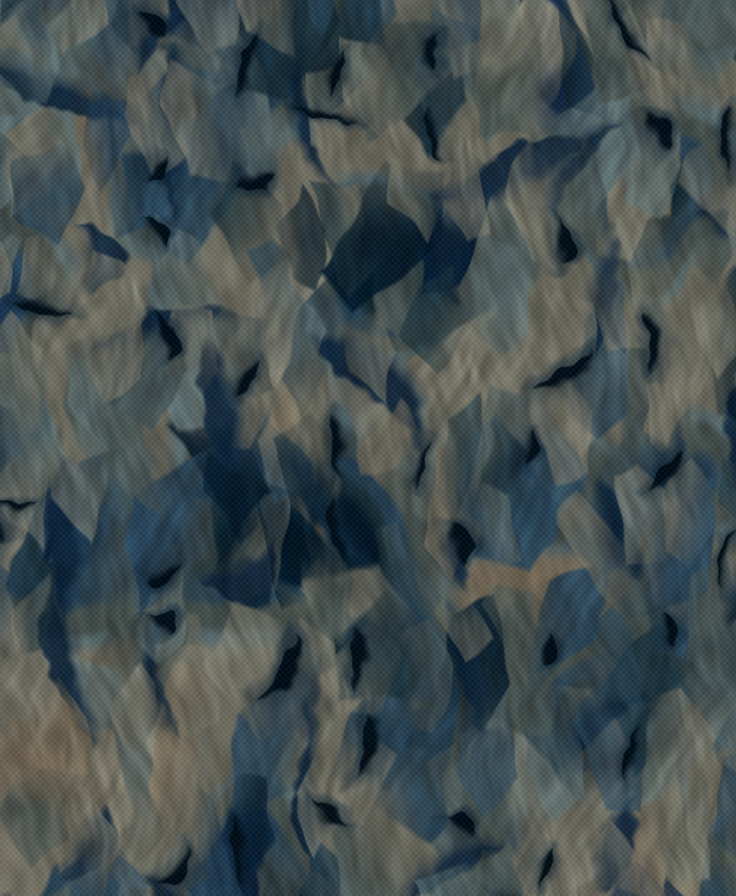
Reproduce this pattern procedurally as a Shadertoy shader.

```glsl
// Abstract oil painting: upright, overlapping taupe and slate facets,
// crossed by dark navy sweeps and small crisp ink strokes.
// Jittered grids of polygons and bent leaves, toned by gradient noise.

const float TAU = 6.28318;
const vec3 INK    = vec3(0.01, 0.09, 0.15);
const vec3 DEEP   = vec3(0.10, 0.18, 0.21);
const vec3 SLATE  = vec3(0.15, 0.25, 0.32);
const vec3 OLIVE  = vec3(0.26, 0.30, 0.29);
const vec3 MIST   = vec3(0.32, 0.39, 0.40);
const vec3 TAUPE  = vec3(0.42, 0.415, 0.37);
const vec3 ROYAL  = vec3(0.01, 0.11, 0.29);
const vec3 OCHRE  = vec3(0.44, 0.36, 0.27);

vec2 hash22(vec2 p) {
    vec3 q = fract(p.xyx * vec3(0.1031, 0.1030, 0.0973));
    q += dot(q, q.yzx + 33.33);
    return fract((q.xx + q.yz) * q.zy);
}

mat2 rotate(float a) {
    return mat2(cos(a), -sin(a), sin(a), cos(a));
}

float gradDot(vec2 cell, vec2 offset, vec2 f) {
    float a = TAU * hash22(cell + offset + 71.0).x;
    return dot(vec2(cos(a), sin(a)), f - offset);
}

// Gradient noise, roughly -0.7 .. 0.7
float noise(vec2 p) {
    vec2 i = floor(p), f = p - i;
    vec2 u = f * f * f * (f * (f * 6.0 - 15.0) + 10.0);
    return mix(mix(gradDot(i, vec2(0, 0), f), gradDot(i, vec2(1, 0), f), u.x),
               mix(gradDot(i, vec2(0, 1), f), gradDot(i, vec2(1, 1), f), u.x), u.y);
}

// Dark to light ramp; the steps follow each pigment's share
vec3 pigment(float tone) {
    vec3 c = mix(INK, DEEP, smoothstep(0.06, 0.18, tone));
    c = mix(c, SLATE, smoothstep(0.18, 0.28, tone));
    c = mix(c, OLIVE, smoothstep(0.34, 0.42, tone));
    c = mix(c, MIST, smoothstep(0.50, 0.58, tone));
    return mix(c, TAUPE, smoothstep(0.58, 0.68, tone));
}

// Pigment at a place, with local royal blue and ochre tints
vec3 paint(vec2 p, float jitter) {
    float tone = 0.55 + 1.15 * noise(p * vec2(6.5, 4.5) + 3.7) + jitter;
    float tint = noise(p * 4.0 + 21.0);
    vec3 c = pigment(tone);
    c = mix(c, ROYAL, 0.6 * smoothstep(0.05, 0.4, tint) * smoothstep(0.42, 0.2, tone));
    return mix(c, OCHRE, 0.5 * smoothstep(0.1, 0.45, -tint) * smoothstep(0.5, 0.8, tone));
}

// Irregular five sided polygon, negative inside
float facet(vec2 q, vec2 id) {
    float d = -1.0;
    for (int k = 0; k < 5; k++) {
        vec2 h = hash22(id + float(k) * 17.3);
        float a = TAU * (float(k) + 0.5 * h.x) / 5.0 + id.x;
        d = max(d, dot(q, vec2(cos(a), sin(a))) - mix(0.25, 0.6, h.y));
    }
    return d;
}

// One layer of streaked facets, crisp on one side and thin on the other
vec3 facetLayer(vec3 col, vec2 p, vec2 scale, float seed, float opacity) {
    vec2 base = floor(p * scale);
    for (int n = 0; n < 9; n++) {
        vec2 cell = base + vec2(n % 3, n / 3) - 1.0;
        vec2 id = cell + seed, h = hash22(id), g = hash22(id + 40.5);
        vec2 center = cell + 0.2 + 0.6 * h;
        vec2 q = p * scale - center;
        float side = dot(q, vec2(cos(TAU * g.x), sin(TAU * g.x)));
        float cover = smoothstep(0.02, -0.025, facet(q, id));
        cover *= mix(0.25, 1.0, smoothstep(-0.4, 0.1, side));
        float streak = noise(rotate(h.x - 0.5) * q * vec2(9.0, 2.0) + id);
        vec3 c = paint(center / scale, 0.55 * (g.y - 0.5));
        col = mix(col, c * (1.0 + 0.3 * side + 0.28 * streak), cover * opacity);
    }
    return col;
}

// Scattered bent leaf strokes; size holds half width and half length
float strokeLayer(vec2 p, float scale, vec2 size, float soft, float seed, float share) {
    vec2 base = floor(p * scale);
    float cover = 0.0;
    for (int n = 0; n < 9; n++) {
        vec2 cell = base + vec2(n % 3, n / 3) - 1.0;
        vec2 h = hash22(cell + seed), g = hash22(cell + seed + 9.1);
        float lean = 2.0 * h.x - 1.0;
        vec2 q = rotate(1.5 * lean * abs(lean)) * (p - (cell + 0.15 + 0.7 * h.yx) / scale);
        vec2 s = size * vec2(mix(0.5, 1.3, h.y), mix(0.5, 1.2, g.y));
        float t = q.y / s.y;
        q.x += (h.y - 0.5) * 3.0 * s.x * t * t;
        float d = abs(q.x) - s.x * (1.0 - t * t) * (1.0 + 0.8 * (g.y - 0.5) * t);
        float blur = soft * (1.0 + 3.0 * smoothstep(-s.x, s.x, q.x * sign(g.y - 0.5)));
        float present = step(g.x, share) * smoothstep(1.1, 0.9, abs(t));
        cover = max(cover, present * smoothstep(blur, -blur, d));
    }
    return cover;
}

void mainImage(out vec4 fragColor, in vec2 fragCoord) {
    vec2 p = fragCoord / iResolution.y;
    // Warp the canvas so that edges bend and fray like brush work
    vec2 w = p + 0.025 * vec2(noise(p * 6.0), noise(p * 6.0 + 50.0));
    w += 0.007 * vec2(noise(p * 25.0), noise(p * 25.0 + 80.0));
    vec2 frayed = w + 0.007 * vec2(noise(p * 55.0), noise(p * 55.0 + 30.0));
    // Ground and facets, from broad to small
    vec3 col = paint(w, 0.0);
    col = facetLayer(col, rotate(0.3) * w, vec2(9.0, 4.5), 137.0, 0.9);
    col = facetLayer(col, rotate(-0.35) * w, vec2(11.0, 5.5), 263.0, 0.9);
    // Navy sweeps, partly overpainted by small facets
    float sweep = strokeLayer(frayed, 6.5, vec2(0.019, 0.085), 0.0035, 31.0, 0.75);
    vec3 navy = mix(INK, SLATE, 0.2 + 0.6 * abs(noise(w * 12.0)));
    col = mix(col, mix(navy, ROYAL, 0.2), 0.88 * sweep);
    col = facetLayer(col, rotate(0.15) * w, vec2(15.0, 8.0), 389.0, 0.6);
    // Ink accents, each in a soft dark halo
    float halo = strokeLayer(frayed, 9.0, vec2(0.015, 0.045), 0.007, 73.0, 0.6);
    float accent = strokeLayer(frayed, 9.0, vec2(0.0075, 0.034), 0.0015, 73.0, 0.6);
    col = mix(col, mix(INK, SLATE, 0.3), 0.6 * halo);
    col = mix(col, INK * 0.6, 0.95 * accent);
    // Dry bristle streaks and fine diagonal canvas weave
    col *= 1.0 + 0.2 * noise(rotate(0.25) * w * vec2(85.0, 18.0));
    col *= 1.0 + 0.16 * noise(rotate(-0.4) * w * vec2(45.0, 20.0));
    col += 0.03 * sin(p.x * 950.0) * sin(p.y * 950.0);
    fragColor = vec4(clamp(col, 0.0, 1.0), 1.0);
}
```
